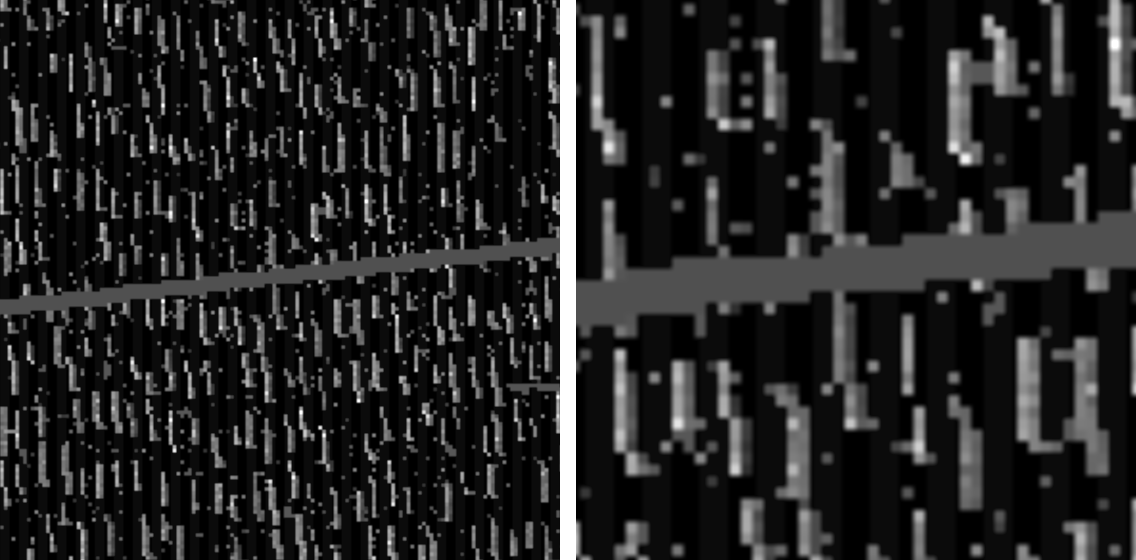
Left, the full canvas; right, a detail of the centre.
Write a WebGL 2 fragment shader that draws this texture.

```glsl
#version 300 es
precision highp float;

uniform vec2 u_resolution;
out vec4 fragColor;

float hash(vec2 p) {
    vec3 q = fract(p.xyx * vec3(0.1031, 0.1030, 0.0973));
    q += dot(q, q.yzx + 33.33);
    return fract((q.x + q.y) * q.z);
}

float cornerSlope(vec2 corner, vec2 p) {
    float angle = 6.2832 * hash(corner + 57.0);
    return dot(vec2(cos(angle), sin(angle)), p - corner);
}

float gradientNoise(vec2 p) {
    vec2 i = floor(p);
    vec2 f = p - i;
    vec2 w = f * f * f * (f * (f * 6.0 - 15.0) + 10.0);
    float low = mix(cornerSlope(i, p), cornerSlope(i + vec2(1, 0), p), w.x);
    float high = mix(cornerSlope(i + vec2(0, 1), p), cornerSlope(i + vec2(1, 1), p), w.x);
    return mix(low, high, w.y);
}

// Upright dashes in slightly leaning columns, five cells apart
float dashes(vec2 cell) {
    float lean = floor(cell.y * 0.08 + 1.2 * gradientNoise(cell * 0.031));
    float x = cell.x + lean;
    float column = floor((x + 0.5) / 5.0);
    float across = x - 5.0 * column;

    float shift = floor(9.0 * gradientNoise(vec2(column * 0.13, 4.3)) + 5.0 * hash(vec2(column, 91.0)));
    float row = floor((cell.y + shift + 0.5) / 15.0);
    float along = cell.y + shift - 15.0 * row;

    vec2 id = vec2(column, row);
    float span = floor(mix(5.0, 14.0, hash(id + 11.0)));
    float start = floor(hash(id + 23.0) * (15.0 - span));
    float place = 1.0 + floor(hash(id + 37.0) * 2.4);
    float t = along - start;
    float offset = across - place;
    float present = step(0.1, hash(id + 41.0) + 0.4 * gradientNoise(id * vec2(0.17, 0.43)));
    float inside = present * step(-0.5, t) * step(t, span - 0.5);

    // Bright core, a dimmer flank beside part of it, and an occasional foot
    float core = step(abs(offset), 0.5) * mix(0.44, 0.7, hash(id + 53.0));
    float flankSpan = span * (1.5 * hash(id + 67.0) - 0.2);
    float flank = step(abs(offset - 1.0), 0.5) * step(t, flankSpan) * mix(0.2, 0.5, hash(id + 71.0));
    float foot = step(0.8, hash(id + 83.0)) * step(abs(t), 0.5) * step(abs(offset - 1.0), 1.5) * 0.4;

    float grain = mix(0.82, 1.12, hash(cell + 13.0));
    grain *= 1.0 + 0.45 * step(0.94, hash(cell + 29.0));
    return inside * max(core, max(flank, foot)) * grain;
}

// Straight bar with a faintly ragged edge
float bar(vec2 p, vec2 a, vec2 b, float halfWidth) {
    vec2 d = b - a;
    float h = clamp(dot(p - a, d) / dot(d, d), 0.0, 1.0);
    float ragged = 0.004 * gradientNoise(p * 24.0);
    return step(length(p - a - d * h) + ragged, halfWidth);
}

float cellTone(vec2 cell) {
    vec2 p = (cell + 0.5) / 146.0;
    float tone = dashes(cell);

    // Loose specks and small grey clumps
    float speck = step(0.965, hash(cell + 101.0)) * mix(0.2, 0.55, hash(cell + 107.0));
    float clump = step(0.44, gradientNoise(cell * 0.19 + 7.3)) * step(0.25, hash(cell + 113.0)) * 0.34;
    tone = max(tone, max(speck, clump));

    tone = mix(tone, 0.33, bar(p, vec2(0.91, 0.311), vec2(1.1, 0.303), 0.0055));
    return mix(tone, 0.315, bar(p, vec2(-0.1, 0.439), vec2(1.1, 0.573), 0.0145));
}

void main() {
    vec2 uv = gl_FragCoord.xy / u_resolution.y;

    // Blend neighbouring cells across softened borders
    vec2 grid = uv * 146.0 - 0.5;
    vec2 cell = floor(grid);
    vec2 w = smoothstep(0.12, 0.88, grid - cell);
    float low = mix(cellTone(cell), cellTone(cell + vec2(1, 0)), w.x);
    float high = mix(cellTone(cell + vec2(0, 1)), cellTone(cell + vec2(1, 1)), w.x);
    float tone = mix(low, high, w.y);

    // Faint vertical stripes behind the dashes
    float stripe = smoothstep(-0.4, 0.4, sin(uv.x * 6.2832 * 29.5));
    tone = max(tone, 0.045 * stripe);

    fragColor = vec4(vec3(min(tone, 1.0)), 1.0);
}
```
